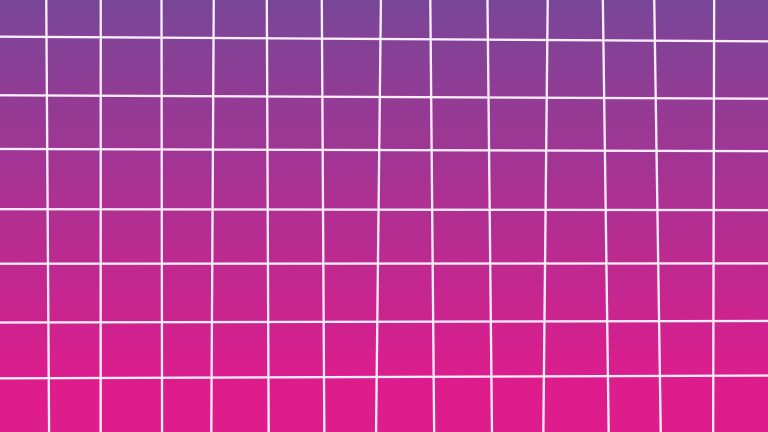
A WebGL 2 fragment shader for this background:

```glsl
#version 300 es
precision highp float;

uniform vec2 u_resolution;
out vec4 fragColor;

const float PI = 3.14159265;

// Horizontal position of an upright line; spacing and lean vary per line
float uprightX(float i, float y) {
    float fromMiddle = abs(i - 6.0);
    float bump = fromMiddle - 4.0;
    float drift = -0.0035 + 0.00014 * fromMiddle * fromMiddle + 0.01 * exp(-8.0 * bump * bump);
    drift -= mod(i, 6.0) == 1.0 ? 0.0042 : 0.0;
    float lean = mod(i, 3.0) == 0.0
        ? -0.0116 + 0.00037 * (i - 7.0) * (i - 7.0)
        : -0.0018 + 0.00153 * i;
    return 0.1088 + 0.12847 * i + drift + lean * (0.5 - y);
}

// Height of a level line, counted from the top; the tilt eases downward
float levelY(float j, float across) {
    float drift = -0.0067 * j * exp(-0.6 * j) * cos(PI * j);
    float tilt = 0.0109 - 0.0029 * j;
    return 1.0 - (0.0903 + 0.13056 * j + drift + tilt * (across - 0.5));
}

void main() {
    // One unit is the canvas height
    vec2 p = gl_FragCoord.xy / u_resolution.y;
    float across = gl_FragCoord.x / u_resolution.x;
    float pixel = 1.0 / u_resolution.y;

    // Violet to magenta, flat near the bottom
    float fall = clamp((1.0 - p.y) / 0.89, 0.0, 1.0);
    vec3 violet = vec3(0.47, 0.275, 0.595);
    vec3 magenta = vec3(0.87, 0.11, 0.55);
    vec3 color = mix(violet, magenta, fall);

    // Distance to the nearest of 13 upright and 7 level lines
    float nearest = 1.0;
    for (int i = 0; i < 13; i++) {
        nearest = min(nearest, abs(p.x - uprightX(float(i), p.y)));
    }
    for (int j = 0; j < 7; j++) {
        nearest = min(nearest, abs(p.y - levelY(float(j), across)));
    }

    // Pale lines with antialiased edges
    float halfWidth = 0.0027;
    float line = clamp(0.5 + (halfWidth - nearest) / pixel, 0.0, 1.0);
    color = mix(color, vec3(0.98, 0.93, 0.98), line);

    fragColor = vec4(color, 1.0);
}
```
